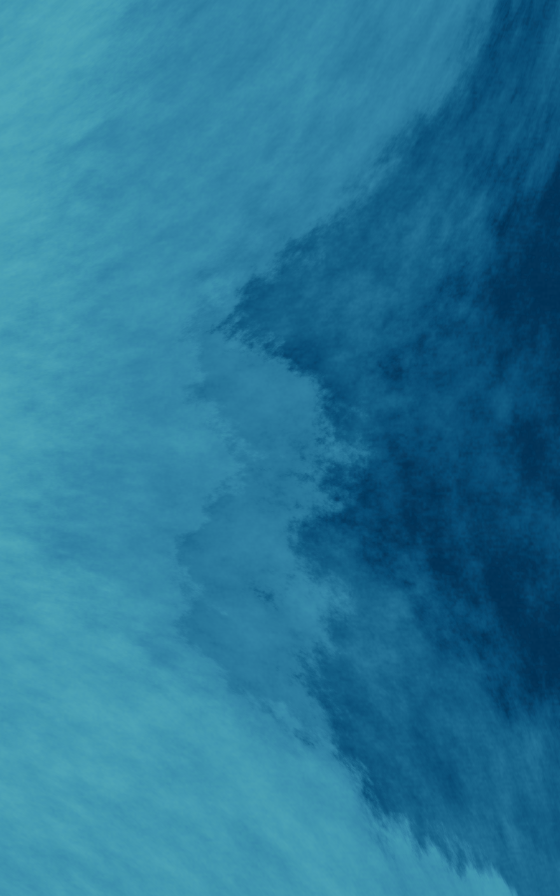
Write a WebGL 1 fragment shader that draws this background.

```glsl
precision highp float;
// Watercolour background: four ragged washes of blue overlap from left to right.
// Each wash has a border curve x(v), roughened by sheared fractal noise;
// the summed pigment depth picks a colour, with fibres and paper grain on top.

uniform vec2 u_resolution;

float hash(vec2 p) {
  vec3 q = fract(vec3(p.xyx) * 0.1031);
  q += dot(q, q.yzx + 33.33);
  return fract((q.x + q.y) * q.z);
}

float noise(vec2 p) {
  vec2 i = floor(p);
  vec2 f = fract(p);
  f = f * f * (3.0 - 2.0 * f);
  return mix(mix(hash(i), hash(i + vec2(1.0, 0.0)), f.x),
             mix(hash(i + vec2(0.0, 1.0)), hash(i + vec2(1.0)), f.x), f.y);
}

// Fractal noise, centred on zero
float fbm(vec2 p) {
  float sum = 0.0;
  float amp = 0.5;
  for (int i = 0; i < 6; i++) {
    sum += amp * (noise(p) - 0.5);
    p = p * 2.03 + vec2(17.3, 9.1);
    amp *= 0.62;
  }
  return sum;
}

float bump(float v, float centre, float width) {
  float d = (v - centre) / width;
  return exp(-d * d);
}

// Border curves of the washes, from pale to deep
float paleBorder(float v) {
  float up = max(v - 0.45, 0.0);
  float down = max(0.45 - v, 0.0);
  return 0.06 + 0.63 * up * up + 5.5 * down * down;
}

float middleBorder(float v) {
  return 0.35 + 0.14 * bump(v, 0.48, 0.05)
       + 1.2 * max(v - 0.66, 0.0) + 1.75 * max(0.3 - v, 0.0);
}

float darkBorder(float v) {
  float down = max(0.25 - v, 0.0);
  return 0.57 + 1.3 * max(v - 0.72, 0.0)
       - 0.16 * bump(v, 0.65, 0.06) + 5.0 * down * down;
}

float deepBorder(float v) {
  return 0.6 + 1.05 * max(v - 0.49, 0.0) + 1.5 * max(0.42 - v, 0.0);
}

// Pigment depth 0..6 to colour
vec3 pigment(float depth) {
  vec3 c = mix(vec3(0.31, 0.65, 0.72), vec3(0.25, 0.59, 0.69), clamp(depth, 0.0, 1.0));
  c = mix(c, vec3(0.20, 0.52, 0.65), clamp(depth - 1.0, 0.0, 1.0));
  c = mix(c, vec3(0.15, 0.46, 0.60), clamp(depth - 2.0, 0.0, 1.0));
  c = mix(c, vec3(0.08, 0.38, 0.53), clamp(depth - 3.0, 0.0, 1.0));
  c = mix(c, vec3(0.03, 0.30, 0.46), clamp(depth - 4.0, 0.0, 1.0));
  return mix(c, vec3(0.005, 0.20, 0.34), clamp(depth - 5.0, 0.0, 1.0));
}

void main() {
  vec2 p = gl_FragCoord.xy / u_resolution.x;
  float v = gl_FragCoord.y / u_resolution.y;

  // Streaks fan out from the middle of the right side
  vec2 flow = vec2(p.x, p.y - 1.2 * p.x * (v - 0.48));
  float ragged = fbm(flow * vec2(7.0, 12.0));
  float fine = fbm(flow * vec2(20.0, 46.0) + 40.0);
  float cloud = fbm(flow * vec2(3.5, 6.0) + 71.0);
  float blotch = fbm(flow * vec2(9.0, 16.0) + 113.0);
  float x = p.x + 0.2 * ragged + 0.09 * fine;

  // Distances inside each wash
  float pale = x - paleBorder(v);
  float middle = x - middleBorder(v) + 0.06 * blotch;
  float dark = x - darkBorder(v) + 0.12 * blotch;
  float deep = x - deepBorder(v) + 0.16 * cloud;

  // Dry, dark rims fade away behind the borders; the upper ones are diffuse
  float blur = smoothstep(0.62, 0.9, v);
  float depth = 0.6 + 1.1 * p.x + 1.0 * cloud;
  depth += 0.85 * smoothstep(-0.09, 0.12, pale);
  depth += smoothstep(-0.02 - 0.1 * blur, 0.03 + 0.14 * blur, middle)
         * (0.5 + 0.45 * exp(-8.0 * max(middle, 0.0)) * (1.0 - blur));
  float rim = exp(-10.0 * max(dark, 0.0)) * (0.5 + 1.0 * bump(v, 0.6, 0.16));
  depth += smoothstep(-0.03 - 0.04 * blur, 0.045 + 0.06 * blur, dark) * (1.05 + rim);
  depth += 1.25 * smoothstep(-0.08, 0.1, deep);
  depth += 0.5 * smoothstep(0.75, 1.05, p.x) * bump(v, 0.5, 0.22);

  // Mottling, brush fibres and paper tooth
  float strength = 0.6 + 0.4 * smoothstep(-0.15, 0.1, dark);
  depth += (1.5 * blotch + 1.9 * fine) * strength;
  float tooth = noise(p * vec2(80.0, 210.0)) + noise(p * vec2(240.0, 170.0)) - 1.0;
  depth += 0.5 * tooth;

  gl_FragColor = vec4(pigment(depth) + 0.018 * tooth, 1.0);
}
```
